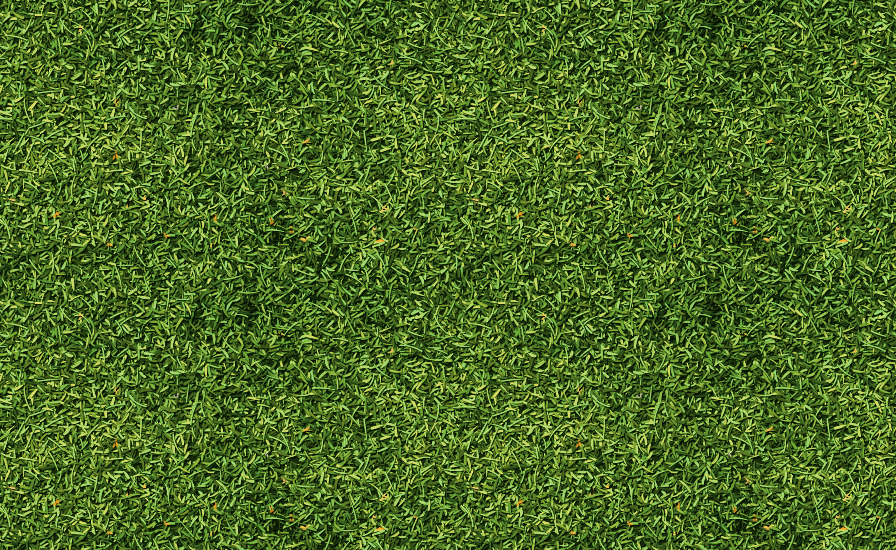
Reproduce this texture procedurally as a WebGL 2 fragment shader.

```glsl
#version 300 es
precision highp float;
// Dense lawn of short, sunlit grass blades, tiled a little under twice each way.
uniform vec2 u_resolution;
out vec4 fragColor;

const float TAU = 6.2831853;
const vec2 TILE = vec2(0.517, 0.3216); // tile size in canvas widths

// Four random values from a cell and a layer number
vec4 hash4(vec2 cell, float layer) {
  uvec3 v = uvec3(cell, layer) * 1664525u + 1013904223u;
  v.x += v.y * v.z; v.y += v.z * v.x; v.z += v.x * v.y;
  v ^= v >> 16u;
  v.x += v.y * v.z; v.y += v.z * v.x; v.z += v.x * v.y;
  uint w = (v.x ^ v.y) * 747796405u + v.z;
  return vec4(uvec4(v, w ^ (w >> 15u)) >> 8u) / 16777216.0;
}

float ramp(float a, float b, float t) { return clamp((t - a) / (b - a), 0.0, 1.0); }

// Tone from deep shade to sunlit straw
vec3 grassColour(float t) {
  vec3 c = vec3(0.02, 0.06, 0.01);
  c = mix(c, vec3(0.14, 0.24, 0.06), ramp(0.03, 0.23, t));
  c = mix(c, vec3(0.24, 0.37, 0.11), ramp(0.23, 0.47, t));
  c = mix(c, vec3(0.37, 0.52, 0.17), ramp(0.47, 0.71, t));
  c = mix(c, vec3(0.47, 0.67, 0.19), ramp(0.71, 0.87, t));
  return mix(c, vec3(0.74, 0.85, 0.44), ramp(0.87, 1.0, t));
}

// Signed distance to a tapered, slightly bent blade along the x axis
float bladeDistance(vec2 p, float halfLength, float halfWidth, float bend) {
  float s = p.x / halfLength;
  p.y += bend * halfLength * (s * s - 0.3);
  float end = max(abs(p.x) - halfLength, 0.0);
  return length(vec2(end, p.y)) - halfWidth * (1.0 - 0.5 * clamp(s, 0.0, 1.0));
}

// Soft light and dark areas of the lawn
float patches(vec2 q) {
  float broad = 0.5 * cos(TAU * (q.x - 0.08)) - 0.6 * cos(TAU * (q.y - 0.02));
  float mottled = sin(TAU * (2.0 * q.x + q.y) + 1.0) * sin(TAU * (3.0 * q.y - q.x))
                + 0.6 * sin(TAU * (5.0 * q.x - 2.0 * q.y)) * sin(TAU * (4.0 * q.y + q.x));
  vec2 d = (q - vec2(0.43, 0.94)) * TILE;
  return 0.08 * broad + 0.05 * mottled + 0.2 * exp(-dot(d, d) / 0.0003);
}

// Paints one layer of blades over the tone (x) and warmth (y)
vec2 paintBlades(vec2 under, vec2 q, float layer, float light, float px) {
  bool stalks = layer > 6.5;
  vec2 grid = stalks ? vec2(26, 16) : vec2(46, 29) + layer * vec2(2, 1);
  vec2 cell = floor(q * grid);
  for (int j = -1; j <= 1; j++) {
    for (int i = -1; i <= 1; i++) {
      vec2 id = cell + vec2(i, j);
      vec2 wrapped = mod(id, grid);
      vec4 r = hash4(wrapped, layer), k = hash4(wrapped, layer + 20.0);
      if (stalks && k.w > 0.4) continue;
      vec2 p = (q - (id + r.xy) / grid) * TILE;
      float angle = TAU * r.z, c = cos(angle), s = sin(angle);
      mat2 turn = mat2(c, -s, s, c);
      float halfLength = stalks ? mix(0.006, 0.013, k.x) : mix(0.002, 0.0068, k.x);
      float halfWidth = stalks ? 0.0008 : mix(0.0007, 0.0016, k.y);
      float bend = 0.35 * (k.z - 0.5);
      float shade = bladeDistance(turn * (p - vec2(0.0008, 0.0012)), halfLength, halfWidth * 1.2, bend);
      float d = bladeDistance(turn * p, halfLength, halfWidth, bend);
      under.x *= 1.0 - 0.8 * smoothstep(px, -px, shade);
      float tone = stalks ? 0.8 + 0.25 * r.w : 0.18 + 0.85 * r.w;
      tone += light - 0.08 * ramp(-halfWidth, 0.0, d);
      under = mix(under, vec2(tone, k.w), smoothstep(0.5 * px, -0.5 * px, d));
    }
  }
  return under;
}

// Withered leaves: most lie in a loose band, a few elsewhere
vec3 addFlecks(vec3 colour, vec2 q, float tone, float px) {
  for (int n = 0; n < 24; n++) {
    vec4 r = hash4(vec2(n, 3), 50.0), k = hash4(vec2(n, 7), 51.0);
    vec2 centre = vec2(r.x, n < 17 ? 0.77 + 0.2 * (r.y - 0.5) : r.y);
    if (n == 0) centre = vec2(0.605, 0.16);
    vec2 d = (fract(q - centre + 0.5) - 0.5) * TILE;
    float c = cos(TAU * r.z), s = sin(TAU * r.z);
    d = mat2(c, -s, s, c) * d * vec2(0.7, 1.3);
    float edge = length(d) - mix(0.0022, 0.004, r.w) * (0.8 + 0.3 * sin(3.0 * atan(d.y, d.x) + TAU * k.x));
    vec3 leaf = mix(vec3(0.92, 0.6, 0.08), vec3(0.96, 0.85, 0.42), k.y);
    if (n > 21) leaf = vec3(0.95, 0.93, 0.82);
    colour = mix(colour, leaf * (0.7 + 0.35 * tone), smoothstep(px, -px, edge) * ramp(0.1, 0.35, tone));
  }
  return colour;
}

void main() {
  float px = 1.0 / u_resolution.x;
  vec2 p = gl_FragCoord.xy * px;
  float top = u_resolution.y * px;
  vec2 q = fract(vec2(p.x, top - p.y) / TILE);

  float light = patches(q);
  vec2 grass = vec2(0.08, 0.5);
  for (int layer = 0; layer < 8; layer++) {
    grass = paintBlades(grass, q, float(layer), light, px);
  }

  // Lift the middle tones as in strong sunlight
  float shadow = 1.0 - clamp(grass.x, 0.0, 1.0);
  float tone = 1.0 - shadow * shadow;

  // Blades vary from cool green to yellow, warmer where the lawn is light
  float warmth = grass.y - 0.5 + 1.2 * light;
  vec3 colour = grassColour(tone) * (1.0 + warmth * vec3(0.3, 0.02, -0.15));
  fragColor = vec4(addFlecks(colour, q, tone, px), 1.0);
}
```
